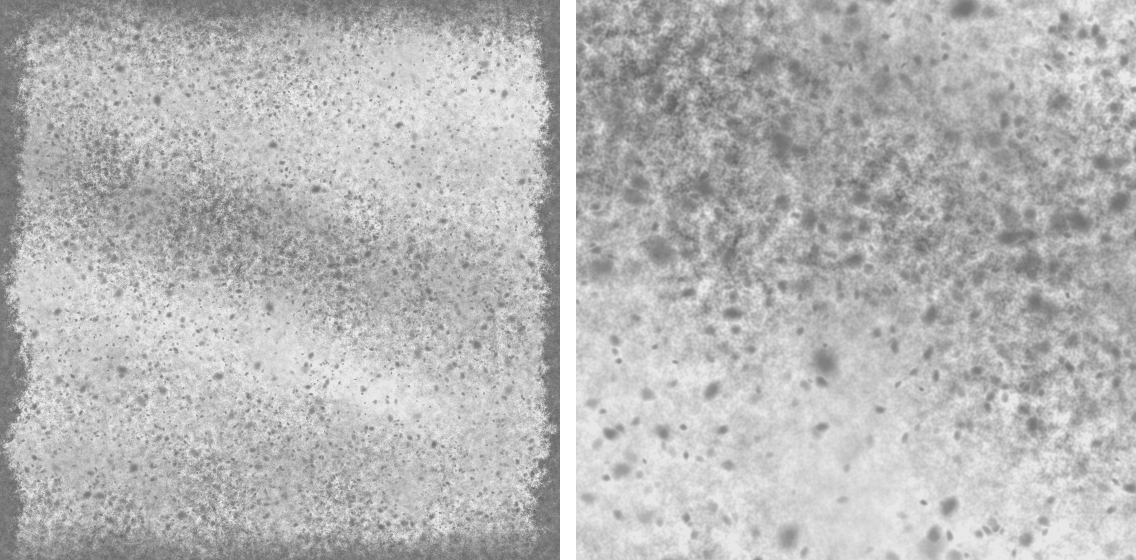
Left, the full canvas; right, a detail of the centre.
This texture is drawn by a three.js fragment shader. Its source:

```glsl
// Weathered grey plaster: slanted cloudy stains and pale streaks, covered in
// fine grain and soft dark pits, with a ragged grimy border.
// Gradient noise gives clouds and grain; jittered cells scatter the pits.
varying vec2 vUv;

const float PLASTER = 0.815;
const float PIT_GREY = 0.42;
const float GRIME_GREY = 0.45;
const float SLANT = -0.28;

float hash(vec2 p) {
  vec3 q = fract(vec3(p.xyx) * 0.1031);
  q += dot(q, q.yzx + 33.33);
  return fract((q.x + q.y) * q.z);
}

vec2 gradient(vec2 cell) {
  float angle = 6.2832 * hash(cell);
  return vec2(cos(angle), sin(angle));
}

// Gradient noise, roughly -1 to 1
float noise(vec2 p) {
  vec2 i = floor(p);
  vec2 f = fract(p);
  vec2 u = f * f * f * (f * (f * 6.0 - 15.0) + 10.0);
  vec2 e = vec2(1.0, 0.0);
  float low = mix(dot(gradient(i), f), dot(gradient(i + e.xy), f - e.xy), u.x);
  float high = mix(dot(gradient(i + e.yx), f - e.yx),
                   dot(gradient(i + e.xx), f - e.xx), u.x);
  return 1.5 * mix(low, high, u.y);
}

// Each octave is turned to hide the lattice
float fbm(vec2 p, float gain) {
  float sum = 0.0;
  float amplitude = 0.6;
  for (int i = 0; i < 4; i++) {
    sum += amplitude * noise(p);
    p = mat2(1.6, 1.2, -1.2, 1.6) * p + vec2(17.3, 9.1);
    amplitude *= gain;
  }
  return sum;
}

// Soft elongated patch, tilted by slope
float streak(vec2 p, vec2 center, vec2 size, float slope) {
  vec2 d = p - center;
  d.y -= slope * d.x;
  d /= size;
  return exp(-dot(d, d));
}

// Scattered soft pits; share is the chance that a cell holds one
float pits(vec2 p, float cells, float share, float seed) {
  vec2 q = p * cells;
  vec2 base = floor(q);
  float cover = 0.0;
  for (int y = -1; y <= 1; y++) {
    for (int x = -1; x <= 1; x++) {
      vec2 cell = base + vec2(float(x), float(y));
      vec2 key = cell + seed;
      vec2 d = q - cell - vec2(hash(key + 11.7), hash(key + 47.2));
      vec2 axis = gradient(key + 71.9);
      float along = dot(d, axis);
      float dist = sqrt(dot(d, d) - 0.5 * along * along);
      float radius = mix(0.22, 0.48, hash(key + 5.3));
      float present = 1.0 - smoothstep(share - 0.04, share + 0.04, hash(key));
      float strength = mix(0.25, 1.0, hash(key + 93.1));
      float disc = 1.0 - smoothstep(radius * 0.2, radius * 1.35, dist);
      cover = max(cover, disc * present * strength);
    }
  }
  return cover;
}

// Dark frame: crisp ragged sides, softer top and bottom
float grime(vec2 p, float ragged) {
  vec2 d = min(p, 1.0 - p) + ragged;
  float sides = 1.0 - smoothstep(0.016, 0.048, d.x);
  float ends = 1.0 - smoothstep(-0.01, 0.08, d.y);
  return 1.0 - (1.0 - sides) * (1.0 - ends);
}

void main() {
  vec2 p = vUv;
  vec2 slanted = vec2(p.x, p.y - SLANT * p.x);
  float cloud = fbm(slanted * vec2(3.5, 8.0) + 4.7, 0.55);
  float mottle = fbm(p * 17.0 + 23.0, 0.6);
  vec2 warped = p + vec2(0.0, 0.045) * cloud;

  // Broad stains and pale streaks
  float stain = streak(warped, vec2(0.45, 0.57), vec2(0.52, 0.095), SLANT);
  stain += 0.75 * streak(warped, vec2(0.45, 0.97), vec2(0.4, 0.09), 0.0);
  stain += 0.6 * streak(warped, vec2(0.35, 0.12), vec2(0.5, 0.11), 0.05);
  stain += 0.35 * streak(warped, vec2(0.15, 0.78), vec2(0.25, 0.14), SLANT);
  stain = clamp(stain + 0.3 * cloud + 0.15 * mottle, 0.0, 1.0);
  float pale = streak(warped, vec2(0.63, 0.32), vec2(0.17, 0.045), -0.36);
  pale += 0.9 * streak(warped, vec2(0.84, 0.82), vec2(0.22, 0.11), SLANT);
  pale += 0.5 * streak(warped, vec2(0.25, 0.45), vec2(0.25, 0.06), SLANT);
  pale = min(pale, 1.0);
  float tone = PLASTER + 0.095 * cloud + 0.05 * mottle - 0.16 * stain + 0.075 * pale;

  // Fine patchy grain, stronger in the stains
  float grain = 1.7 * fbm(p * 62.0 + 31.0, 0.9);
  float patchy = clamp(1.0 + 0.6 * noise(p * 9.0 + 83.0), 0.5, 1.5);
  tone += grain * patchy * mix(0.075, 0.125, stain) * (1.0 - 0.45 * pale);

  // Three sizes of pits, denser in the stains and sparse in pale streaks
  vec2 rough = p + 0.0011 * vec2(noise(p * 140.0 + 7.0), noise(p * 140.0 + 59.0));
  float density = patchy * (1.0 - 0.5 * pale);
  float pitted = pits(rough, 60.0, density * (0.06 + 0.2 * stain), 3.0);
  pitted = max(pitted, 0.9 * pits(rough, 95.0, density * (0.1 + 0.28 * stain), 131.0));
  pitted = max(pitted, 0.8 * pits(rough, 150.0, density * (0.15 + 0.2 * stain), 277.0));
  tone = mix(tone, PIT_GREY, 0.9 * pitted);

  // Ragged border, worn through in places
  float ragged = 0.022 * noise(p * 7.0 + 2.0) + 0.02 * fbm(p * 28.0, 0.7) + 0.007 * grain;
  float grimy = GRIME_GREY + 0.04 * grain + 0.06 * mottle;
  float worn = clamp(0.9 + 0.25 * mottle, 0.65, 0.97);
  tone = mix(tone, grimy, worn * grime(p, ragged));

  gl_FragColor = vec4(vec3(clamp(tone, 0.4, 0.91)), 1.0);
}
```
